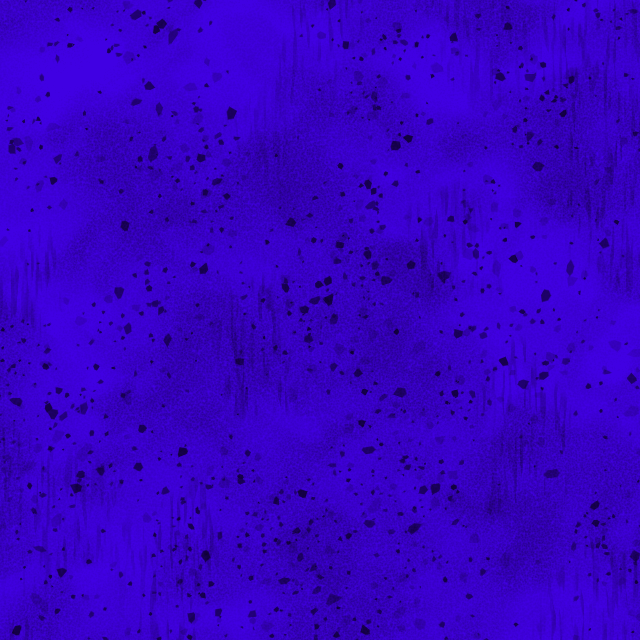
Write a Shadertoy shader that draws this texture.

```glsl
// Deep violet-blue stone: soft mottled clouds under a fine pitted grain,
// with faint vertical scratches and clustered dark angular flecks.
// Everything is cellular: blurred cells, cell distances and cut polygons.

vec2 hash2(vec2 p) {
    vec3 q = fract(vec3(p.xyx) * vec3(0.1031, 0.1030, 0.0973));
    q += dot(q, q.yzx + 33.33);
    return fract((q.xx + q.yz) * q.zy);
}

// Blurred cells: random values blended by distance to scattered points
float softCells(vec2 p) {
    vec2 base = floor(p);
    float total = 0.0, weights = 0.0001;
    for (int y = -1; y <= 1; y++)
    for (int x = -1; x <= 1; x++) {
        vec2 id = base + vec2(x, y);
        vec2 d = id + hash2(id + 11.0) - p;
        float w = exp(-6.0 * dot(d, d));
        total += w * hash2(id + 73.0).x;
        weights += w;
    }
    return total / weights;
}

// Distance to the nearest scattered point
float cellDistance(vec2 p) {
    vec2 base = floor(p);
    float nearest = 4.0;
    for (int y = -1; y <= 1; y++)
    for (int x = -1; x <= 1; x++) {
        vec2 id = base + vec2(x, y);
        vec2 d = id + hash2(id + 5.0) - p;
        nearest = min(nearest, dot(d, d));
    }
    return sqrt(nearest);
}

// Irregular convex chips, at most one per cell; size is in canvas units
float flecks(vec2 uv, float cells, float density, float size, float seed) {
    vec2 p = uv * cells, base = floor(p);
    float blur = 0.8 * cells / iResolution.y;
    float mask = 0.0;
    for (int y = -1; y <= 1; y++)
    for (int x = -1; x <= 1; x++) {
        vec2 id = base + vec2(x, y);
        vec2 chance = hash2(id + seed);
        if (chance.x > density * 2.5) continue;
        float cluster = softCells(id / cells * 8.0 + 31.0);
        if (chance.x > density * 4.0 * cluster * cluster) continue;

        vec2 shape = hash2(id + seed + 41.0);
        vec2 d = p - id - hash2(id + seed + 19.0);
        float turn = 0.7 + 2.2 * (chance.y - 0.5);
        d = mat2(cos(turn), -sin(turn), sin(turn), cos(turn)) * d;
        d.x *= mix(0.6, 1.0, shape.y);

        float edge = 0.0;
        for (int k = 0; k < 6; k++) {
            vec2 cut = hash2(id + seed + 7.0 * float(k) + 3.0);
            float a = 1.047 * float(k) + 0.8 * cut.x;
            edge = max(edge, dot(d, vec2(cos(a), sin(a))) * (0.8 + 0.6 * cut.y));
        }
        float radius = size * cells * mix(0.4, 1.0, shape.x * shape.x);
        float chip = 1.0 - smoothstep(-blur, blur, edge - radius);
        mask = max(mask, chip * mix(0.55, 1.0, shape.y));
    }
    return mask;
}

void mainImage(out vec4 fragColor, in vec2 fragCoord) {
    vec2 uv = fragCoord / iResolution.y;

    // Broad mottling, bent a little so that no cell outline shows
    vec2 bent = uv + 0.02 * sin(uv.yx * vec2(23.0, 19.0) + 2.0 * sin(uv * 11.0));
    float cloud = 0.45 * softCells(bent * vec2(4.0, 5.0) + 3.0)
                + 0.33 * softCells(bent * vec2(9.0, 11.0) + 47.0)
                + 0.22 * softCells(bent * 24.0 + 90.0);
    float shade = 0.795 + 0.38 * (cloud - 0.5);

    // Fine pits, rougher where the stone is darker
    float rough = 1.0 - smoothstep(0.32, 0.68, cloud);
    float grain = cellDistance(uv * 270.0) - 0.46
                + 0.6 * (softCells(uv * 400.0 + 17.0) - 0.5);
    shade += grain * mix(0.07, 0.21, rough);

    // Vertical scratches in scattered patches
    float patches = smoothstep(0.55, 0.8, softCells(uv * vec2(9.0, 6.0) + 61.0));
    float scratch = softCells(uv * vec2(230.0, 28.0));
    shade -= 0.16 * patches * smoothstep(0.5, 0.95, scratch);
    shade = min(shade, 0.89);

    // Faint buried chips, then dark chips and small specks
    shade *= 1.0 - 0.2 * flecks(uv, 30.0, 0.25, 0.0085, 200.0);
    float dark = max(flecks(uv, 36.0, 0.2, 0.0075, 310.0),
                     flecks(uv, 70.0, 0.12, 0.0034, 420.0));
    shade *= 1.0 - 0.66 * dark;

    fragColor = vec4(shade * vec3(0.283, 0.0, 1.0), 1.0);
}
```
